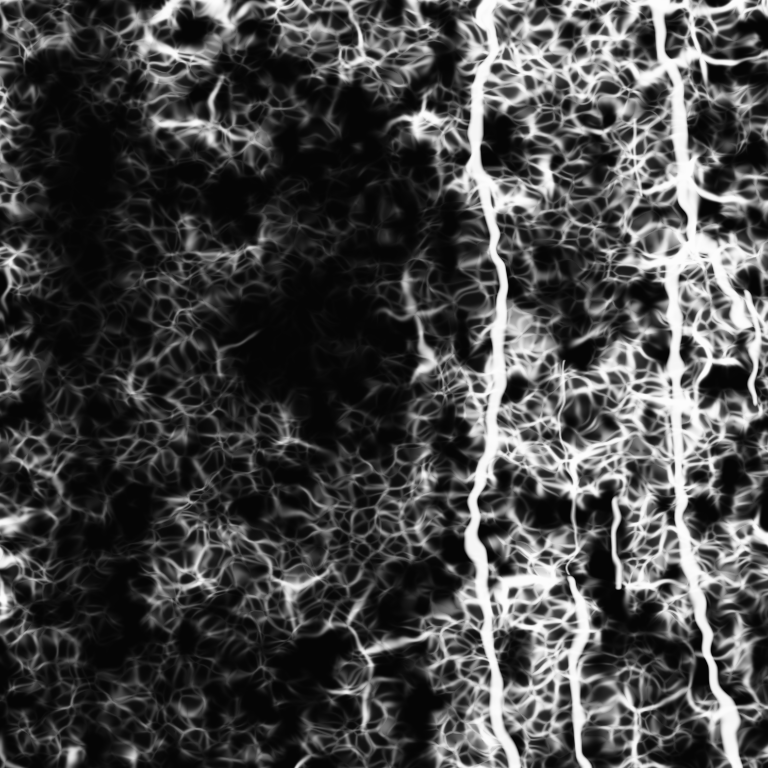
Give the GLSL for this texture, as a WebGL 1 fragment shader.

```glsl
precision highp float;
// Draws a pale web of fine cell walls on black, crossed by bright upright strands.

#define FINE_CELLS vec2(52.0, 64.0)
#define MID_CELLS vec2(30.0, 37.0)
#define BRANCH_CELLS vec2(11.0, 12.0)
#define WEB_GAIN 1.8
#define BRANCH_GAIN 1.35
#define STRAND_CORE 0.0025
#define STRAND_EDGE 0.0098
#define HALO_REACH 0.04
#define CONTRAST 1.45
#define EXPOSURE 1.35

uniform vec2 u_resolution;

vec2 hash2(vec2 p) {
  vec2 s = vec2(dot(p, vec2(127.1, 311.7)), dot(p, vec2(269.5, 183.3)));
  return fract(sin(s) * 43758.55);
}

float noise(vec2 p) {
  vec2 i = floor(p);
  vec2 f = fract(p);
  f = f * f * (3.0 - 2.0 * f);
  float low = mix(hash2(i).x, hash2(i + vec2(1.0, 0.0)).x, f.x);
  float high = mix(hash2(i + vec2(0.0, 1.0)).x, hash2(i + 1.0).x, f.x);
  return mix(low, high, f.y);
}

// Gap between the two nearest cell centres: zero on a cell wall.
float cellGap(vec2 p, float jitter) {
  vec2 cell = floor(p);
  float nearest = 9.0;
  float second = 9.0;
  for (int y = -1; y <= 1; y++) {
    for (int x = -1; x <= 1; x++) {
      vec2 c = cell + vec2(float(x), float(y));
      float d = length(c + 0.5 + jitter * (hash2(c) - 0.5) - p);
      second = min(second, max(nearest, d));
      nearest = min(nearest, d);
    }
  }
  return second - nearest;
}

float wall(float gap, float width) {
  return exp(-gap * gap / (width * width));
}

float segment(vec2 p, vec2 a, vec2 b) {
  vec2 ab = b - a;
  return length(p - a - ab * clamp(dot(p - a, ab) / dot(ab, ab), 0.0, 1.0));
}

// Distance to the nearest strand: a swaying trunk, an arched fork and thin twigs.
float strandDistance(vec2 p) {
  vec2 crown = vec2(0.905, 0.687);
  vec2 shoulder = vec2(0.87, 0.655);
  vec2 knee = vec2(0.88, 0.37);
  vec2 bough = vec2(0.935, 0.672);
  float d = abs(p.x - 0.638 - mix(0.025, 0.012, p.y) * cos(11.5 * p.y));
  d = min(d, segment(p, vec2(0.85, 1.03), crown));
  d = min(d, segment(p, crown, shoulder));
  d = min(d, segment(p, shoulder, knee));
  d = min(d, segment(p, knee, vec2(0.97, -0.03)));
  d = min(d, segment(p, crown, bough));
  d = min(d, segment(p, bough, vec2(0.965, 0.58)));
  d = min(d, segment(p, vec2(0.98, 0.62), vec2(0.98, 0.48)) + 0.003);
  d = min(d, segment(p, vec2(0.745, 0.24), vec2(0.765, -0.03)) + 0.001);
  d = min(d, segment(p, vec2(0.795, 0.35), vec2(0.8, 0.24)) + 0.004);
  d = min(d, segment(p, vec2(0.74, 0.53), vec2(0.745, 0.25)) + 0.0065);
  return min(d, segment(p, vec2(0.825, 0.85), vec2(0.835, 0.74)) + 0.006);
}

float hollow(vec2 p, vec2 centre, vec2 radius) {
  vec2 q = (p - centre) / radius;
  return exp(-dot(q, q));
}

// How richly the web grows: dense on the right, with dark hollows on the left.
float density(vec2 p) {
  float d = mix(0.46, 0.92, smoothstep(0.5, 0.68, p.x));
  d += 0.35 * exp(-p.x / 0.035) + 0.15 * smoothstep(0.85, 1.0, p.y);
  d *= 1.0 - 0.92 * hollow(p, vec2(0.41, 0.57), vec2(0.16, 0.2));
  d *= 1.0 - 0.9 * hollow(p, vec2(0.11, 0.78), vec2(0.065, 0.3));
  return d * (0.45 + 1.1 * noise(p * 8.0 + 3.0));
}

void main() {
  vec2 p = gl_FragCoord.xy / u_resolution;

  // Crooked paths: bend the plane at two scales.
  vec2 bend = vec2(noise(p * 16.0), noise(p * 16.0 + 40.0)) - 0.5;
  vec2 kink = vec2(noise(p * 46.0 + 9.0), noise(p * 46.0 + 70.0)) - 0.5;
  vec2 q = p + 0.022 * bend + 0.013 * kink;

  float d = strandDistance(q);
  float halo = exp(-d / HALO_REACH);

  // Broken branches, mostly upright or level, with thicker web around them.
  float gap = cellGap(q * BRANCH_CELLS + 5.0, 0.6);
  float reach = smoothstep(0.45, 0.8, noise(p * 13.0 + 21.0));
  float growth = density(p) * (1.0 + 0.6 * reach * wall(gap, 0.25)) + 0.22 * halo;
  float branch = growth * reach * wall(gap, 0.08) * (0.4 + noise(p * 60.0));

  // Fine and middle cell walls, broken up in patches.
  float fine = wall(cellGap(q * FINE_CELLS, 1.0), 0.27);
  float mid = wall(cellGap(q * MID_CELLS + 17.0, 1.0), 0.19);
  float patches = smoothstep(0.18, 0.85, 0.55 * noise(p * 24.0) + 0.45 * noise(p * 58.0));
  float web = growth * patches * (0.36 * fine + 0.6 * mid + 0.14);

  float strand = 1.0 - smoothstep(STRAND_CORE, STRAND_EDGE, d);
  float light = pow(WEB_GAIN * web + BRANCH_GAIN * branch, CONTRAST) + 2.6 * strand;
  float grey = 0.018 + 0.97 * (1.0 - exp(-EXPOSURE * light));
  gl_FragColor = vec4(vec3(grey), 1.0);
}
```
